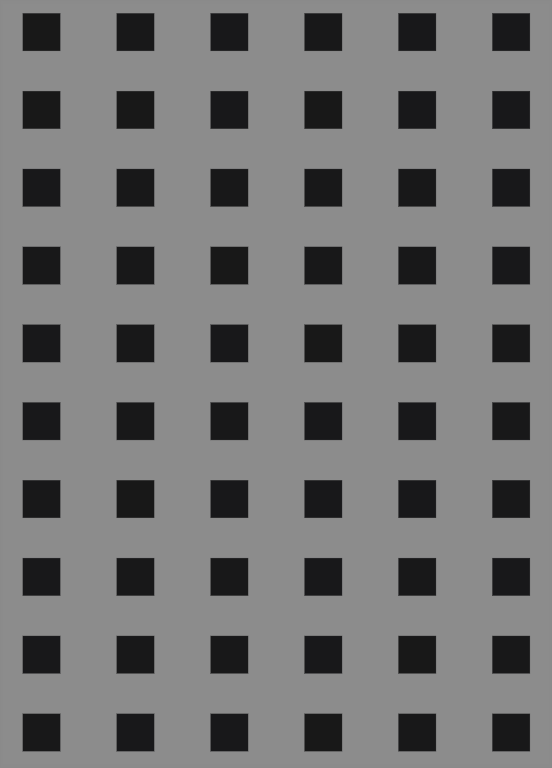
Reproduce this pattern procedurally as a WebGL 1 fragment shader.

```glsl
precision highp float;
// Six by ten grid of charcoal squares on a flat mid-grey ground.
uniform vec2 u_resolution;

float hash(vec2 p) {
  return fract(sin(dot(p, vec2(127.1, 311.7))) * 43758.5453);
}

float boxDistance(vec2 p, vec2 halfSize) {
  vec2 d = abs(p) - halfSize;
  return length(max(d, 0.0)) + min(max(d.x, d.y), 0.0);
}

void main() {
  // Lengths are fractions of the canvas height.
  float pixel = 1.0 / u_resolution.y;
  vec2 uv = gl_FragCoord.xy / u_resolution;
  vec2 p = (gl_FragCoord.xy - vec2(0.5006, 0.5022) * u_resolution) * pixel;

  // Grid cells, with a cell corner at the centre of the grid.
  vec2 pitch = vec2(0.1223, 0.10133);
  vec2 cell = floor(p / pitch);
  vec2 local = (fract(p / pitch) - 0.5) * pitch;

  // Ground, barely darker along the canvas border.
  vec2 border = min(uv, 1.0 - uv);
  float edge = smoothstep(0.0, 0.008, min(border.x, border.y));
  vec3 ground = vec3(0.55) - 0.008 * (1.0 - edge);

  // Squares, with a faint cool tint that differs from one to the next.
  vec3 ink = vec3(0.094, 0.094, 0.095 + 0.008 * hash(cell));
  float d = boxDistance(local, vec2(0.0245));
  float coverage = 1.0 - smoothstep(-0.75 * pixel, 0.75 * pixel, d);

  gl_FragColor = vec4(mix(ground, ink, coverage), 1.0);
}
```
